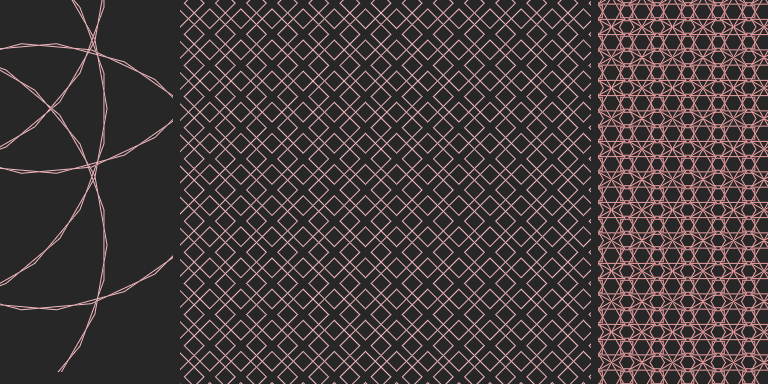
Reproduce this pattern procedurally as a WebGL 2 fragment shader.

```glsl
#version 300 es
precision highp float;
// Three dark panels of pink line work: large rings, a diamond lattice, a star lattice.

uniform vec2 u_resolution;
out vec4 fragColor;

// All lengths are in canvas units: the canvas is UNITS tall.
const float UNITS = 384.0;
const float PI = 3.14159265;
const float HALF_STROKE = 0.5;

const vec3 BACKGROUND = vec3(0.153, 0.153, 0.151);
const vec3 PINK = vec3(0.96, 0.73, 0.76);
const vec3 SALMON = vec3(0.95, 0.64, 0.65);

// Panel limits along x, and the lower end of the ring panel.
const vec2 RING_PANEL = vec2(-2.0, 173.0);
const vec2 DIAMOND_PANEL = vec2(180.0, 591.0);
const vec2 STAR_PANEL = vec2(598.0, 770.0);
const float RING_PANEL_BOTTOM = 12.0;

const float RING_RADIUS = 202.0;
const float RING_SIDES = 18.0;
const float RING_STEP = 136.5;
const vec2 RING_LEFT = vec2(-95.0, 139.0);
const vec2 RING_RIGHT = vec2(39.0, 139.0);

const float DIAMOND_STEP = 31.14;
const float DIAMOND_RADIUS = 9.8;
const vec2 CROSSING_ORIGIN = vec2(287.6, 240.7);

const float STAR_STEP = 30.5;
const vec2 STAR_ORIGIN = vec2(642.0, 357.0);
const float HEX_RADIUS = 7.2;
const float SQUARE_HALF = 6.0;

// Signed distance to the sides of a regular polygon, first vertex at angle turn.
float polygon(vec2 p, float radius, float sides, float turn) {
    float sector = 2.0 * PI / sides;
    float angle = mod(atan(p.y, p.x) - turn, sector) - 0.5 * sector;
    return length(p) * cos(angle) - radius * cos(0.5 * sector);
}

float segment(vec2 p, vec2 a, vec2 b) {
    vec2 ab = b - a;
    return length(p - a - ab * clamp(dot(p - a, ab) / dot(ab, ab), 0.0, 1.0));
}

float diamond(vec2 p, float radius) {
    return (abs(p.x) + abs(p.y) - radius) * sqrt(0.5);
}

float square(vec2 p, float halfSide) {
    return max(abs(p.x), abs(p.y)) - halfSide;
}

// Offset from the nearest lattice point, folded into one quadrant.
vec2 foldCell(vec2 p, float cell) {
    return abs(mod(p + 0.5 * cell, cell) - 0.5 * cell);
}

// Coverage of a thin stroke along the zero line of d.
float stroke(float d, float pixel) {
    return clamp((HALF_STROKE + 0.5 * pixel - abs(d)) / pixel, 0.0, 1.0);
}

float inside(float x, vec2 limits, float pixel) {
    return clamp(min(x - limits.x, limits.y - x) / pixel + 0.5, 0.0, 1.0);
}

// Two stacks of rings, each ring a pair of polygons turned by half a side.
float ringLines(vec2 p, float pixel) {
    float ink = 0.0;
    float halfSector = PI / RING_SIDES;
    for (int i = 0; i < 6; i++) {
        vec2 shift = vec2(0.0, RING_STEP * float(i / 2));
        float turn = halfSector * float(i % 2);
        float left = polygon(p - RING_LEFT - shift, RING_RADIUS, RING_SIDES, turn);
        float right = polygon(p - RING_RIGHT - shift, RING_RADIUS, RING_SIDES, turn + 0.5 * halfSector);
        ink = max(ink, max(stroke(left, pixel), stroke(right, pixel)));
    }
    return ink;
}

// Large diamonds around small ones; the gaps left between form open crosses.
float diamondLines(vec2 p, float pixel) {
    vec2 q = foldCell(p - CROSSING_ORIGIN, DIAMOND_STEP);
    float halfStep = 0.5 * DIAMOND_STEP;
    float side = diamond(q - vec2(halfStep, 0.0), DIAMOND_RADIUS);
    float top = diamond(q - vec2(0.0, halfStep), DIAMOND_RADIUS);
    float crossing = diamond(q, halfStep - DIAMOND_RADIUS);
    return max(stroke(crossing, pixel), max(stroke(side, pixel), stroke(top, pixel)));
}

// Columns of hexagrams meeting at their points, with hexagons and corner squares.
float starLines(vec2 p, float pixel) {
    vec2 q = foldCell(p - STAR_ORIGIN, STAR_STEP);
    float halfStep = 0.5 * STAR_STEP;
    vec2 fromTop = q - vec2(0.0, halfStep);
    float triangleUp = polygon(fromTop, halfStep, 3.0, 0.5 * PI);
    float triangleDown = polygon(fromTop, halfStep, 3.0, -0.5 * PI);
    float hexagon = polygon(q - vec2(halfStep, 0.0), HEX_RADIUS, 6.0, 0.0);
    float corner = square(q - halfStep, SQUARE_HALF);
    float ray = segment(q, vec2(0.0), vec2(0.866, 0.5) * halfStep);
    float hexagram = max(stroke(triangleUp, pixel), stroke(triangleDown, pixel));
    float links = max(stroke(hexagon, pixel), stroke(ray, pixel));
    return max(max(hexagram, links), stroke(corner, pixel));
}

void main() {
    float pixel = UNITS / u_resolution.y;
    vec2 p = gl_FragCoord.xy * pixel;
    float rings = ringLines(p, pixel) * inside(p.x, RING_PANEL, pixel)
        * clamp((p.y - RING_PANEL_BOTTOM) / pixel + 0.5, 0.0, 1.0);
    float diamonds = diamondLines(p, pixel) * inside(p.x, DIAMOND_PANEL, pixel);
    float stars = starLines(p, pixel) * inside(p.x, STAR_PANEL, pixel);
    vec3 color = mix(BACKGROUND, PINK, max(rings, diamonds));
    fragColor = vec4(mix(color, SALMON, stars), 1.0);
}
```
